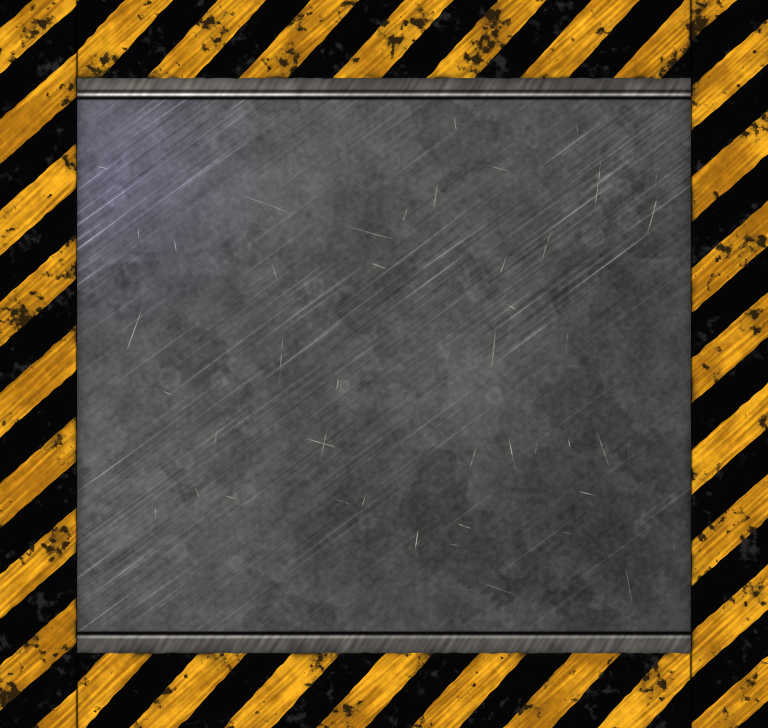
Write a Shadertoy shader that draws this texture.

```glsl
vec2 hash2(vec2 p) {
    vec3 q = fract(p.xyx * vec3(.1031, .1030, .0973));
    q += dot(q, q.yzx + 33.33);
    return fract((q.xx + q.yz) * q.zy);
}

float gradientNoise(vec2 p) {
    vec2 i = floor(p), f = p - i, e = vec2(1, 0);
    vec2 u = f * f * f * (f * (f * 6. - 15.) + 10.);
    float a = dot(hash2(i) * 2. - 1., f);
    float b = dot(hash2(i + e.xy) * 2. - 1., f - e.xy);
    float c = dot(hash2(i + e.yx) * 2. - 1., f - e.yx);
    float d = dot(hash2(i + e.xx) * 2. - 1., f - e.xx);
    return mix(mix(a, b, u.x), mix(c, d, u.x), u.y);
}

float fbm(vec2 p) {
    float sum = 0., amp = .5;
    for (int i = 0; i < 5; i++) {
        sum += amp * gradientNoise(p);
        p = mat2(1.6, 1.2, -1.2, 1.6) * p + 7.3;
        amp *= .5;
    }
    return sum;
}

float glow(vec2 p, vec2 centre, float radius) {
    vec2 d = (p - centre) / radius;
    return exp(-dot(d, d));
}

float ridge(float x, float centre, float width) {
    float d = (x - centre) / width;
    return exp(-d * d);
}

// Worn diagonal warning stripes; each side of the frame has its own phase
vec3 hazardFrame(vec2 p) {
    bool side = abs(p.x - .5) > .3997;
    float period = side ? .1185 : .1217;
    float s;
    if (side) s = p.x < .5 ? p.y + .88 * p.x - .0664 : p.y + .88 * (p.x - .8997) - .0234;
    else s = p.y < .5 ? p.x + .92 * p.y - .0716 : p.x + .92 * (p.y - .8503) - .0469;
    float offset = abs(mod(s + .5 * period, period) - .5 * period);
    offset += .003 * gradientNoise(p * 70.);
    float stripe = 1. - smoothstep(-.0012, .0012, offset - (side ? .0293 : .0317));

    // Streaked paint, chipped in irregular patches
    float grain = gradientNoise(vec2(dot(p, vec2(.74, -.67)) * 14., dot(p, vec2(.67, .74)) * 230.));
    float patches = fbm(p * 15. + 3.), grit = fbm(p * 85.);
    vec3 yellow = mix(vec3(.69, .45, .08), vec3(.93, .66, .13), smoothstep(-.2, .22, fbm(p * 9. + 20.) + .35 * grain));
    yellow *= 1. + .22 * grain + .35 * grit;
    yellow = mix(yellow, vec3(.4, .28, .09), .7 * smoothstep(.0, .25, patches + .4 * grit));
    yellow = mix(yellow, vec3(.12, .09, .05), .85 * smoothstep(.12, .27, patches + .8 * grit));
    vec3 black = vec3(.018) + .13 * smoothstep(.1, .36, fbm(p * 17. + 41.) + .8 * grit);
    return mix(black, yellow, stripe);
}

// Short bright scratches, broken up along their length
float scratches(vec2 p) {
    float light = 0.;
    vec2 q = p + .0015 * gradientNoise(p * 25.);
    float broken = smoothstep(-.3, .15, gradientNoise(p * 95.));
    for (int i = 0; i < 46; i++) {
        vec2 h = hash2(vec2(i, 4.7)), k = hash2(vec2(i, 19.3));
        vec2 d = q - vec2(.12 + .76 * h.x, .15 + .65 * h.y);
        float angle = k.x < .65 ? 1.2 + 1.1 * k.x : .2 + .8 * (k.x - .65);
        vec2 dir = vec2(cos(angle), sin(angle));
        float reach = .008 + .035 * k.y * k.y;
        float along = dot(d, dir), across = dot(d, vec2(-dir.y, dir.x));
        float taper = 1. - smoothstep(.3 * reach, reach, abs(along));
        light += taper * (1. - smoothstep(.0002, .0014, abs(across))) * (.3 + .5 * fract(k.x * 17.));
    }
    return min(light, 1.) * (.25 + .75 * broken);
}

// Small pale rings and spots left on the steel
float waterMarks(vec2 p) {
    float marks = 0.;
    for (int i = 0; i < 18; i++) {
        vec2 h = hash2(vec2(i, 71.));
        float r = length(p - vec2(.13 + .74 * h.x, .16 + .64 * h.y)) + .004 * gradientNoise(p * 110.);
        float size = .003 + .011 * fract(h.x * 31.);
        marks += ridge(r, size, .003) + .4 * (1. - smoothstep(size * .6, size, r));
    }
    return min(marks, 1.);
}

vec3 steelPlate(vec2 p) {
    // Broad light and dark regions
    float tone = .325 + .11 * glow(p, vec2(.17, .23), .16) + .06 * glow(p, vec2(.6, .45), .13);
    tone += .05 * glow(p, vec2(.17, .62), .16) + .04 * glow(p, vec2(.43, .24), .14);
    tone -= .08 * glow(p, vec2(.78, .70), .17) + .06 * glow(p, vec2(.48, .34), .09);
    tone -= .06 * glow(p, vec2(.78, .4), .13) + .05 * glow(p, vec2(.2, .35), .09);
    tone -= .05 * glow(p, vec2(.5, .69), .1);

    // Stains with soft edges, then fine pitting
    float stain = fbm(p * 6. + 11.);
    tone += .16 * stain - .055 * smoothstep(.04, .1, stain + .2 * fbm(p * 35.));
    tone += .12 * fbm(p * 28.) + .12 * fbm(p * 120.);

    // Brushed hairlines rising to the right
    float along = dot(p, vec2(.81, -.59)), across = dot(p, vec2(.59, .81));
    float brush = gradientNoise(vec2(along * 5., across * 210.));
    float fine = gradientNoise(vec2(along * 9. + 30., across * 330.));
    float polish = .3 + .8 * ridge(across, .67, .12) + .9 * ridge(across, .28, .1);
    polish *= .75 + 1.4 * fbm(p * 5. + 50.);
    tone += polish * (.09 * brush + .08 * fine + .2 * smoothstep(.25, .55, brush));
    tone += .055 * waterMarks(p);
    vec3 steel = tone * mix(vec3(1.01, 1., .985), vec3(.98, .97, 1.12), glow(p, vec2(.14, .23), .17));
    steel = mix(steel, vec3(.82, .82, .79), .75 * scratches(p));

    // Rolled lips at the top and bottom
    float lip = 1. - smoothstep(.125, .127, p.y) + smoothstep(.825, .827, p.y);
    float lipGrain = gradientNoise(vec2(p.x * 150. + p.y * 90., p.y * 30.));
    float lipTone = .34 + .15 * lipGrain + .15 * fbm(p * 30.) + .1 * glow(p, vec2(.22, .11), .15);
    steel = mix(steel, lipTone * vec3(1.03, 1., .95), lip);
    float shine = .5 + .3 * ridge(p.x, .23, .18) + .5 * fbm(vec2(p.x * 9., 2.));
    steel += shine * (.65 * ridge(p.y, .1232, .0018) + .35 * ridge(p.y, .8293, .002));
    float groove = ridge(p.y, .1185, .002) * .55 + ridge(p.y, .1278, .0022) * .9 + ridge(p.y, .8244, .0024) * .95;
    return steel * (1. - min(groove, 1.));
}

void mainImage(out vec4 fragColor, in vec2 fragCoord) {
    // Width is one unit; y runs downward from the top edge
    vec2 p = vec2(fragCoord.x, iResolution.y - fragCoord.y) / iResolution.x;
    vec2 edge = abs(p - vec2(.5, .476)) - vec2(.3997, .3744);
    edge.y += .002 * gradientNoise(p * 60.);
    float plate = max(edge.x, edge.y);

    // Frame with grimy inner rim and vertical seams
    vec3 frame = hazardFrame(p);
    float rim = exp(-max(plate, 0.) / .004) * smoothstep(-.25, .2, gradientNoise(p * 45.));
    frame = mix(frame, vec3(.05), .85 * rim);
    frame *= 1. - .7 * ridge(abs(p.x - .5), .3997, .0016);

    vec3 steel = steelPlate(p) * (1. - .3 * exp(min(plate, 0.) / .006));
    vec3 color = mix(steel, frame, smoothstep(-.001, .001, plate));
    fragColor = vec4(clamp(color, 0., 1.), 1.);
}
```
